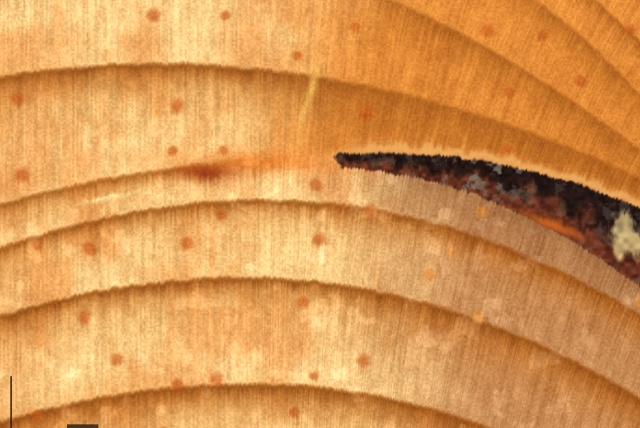
A WebGL 1 fragment shader for this texture:

```glsl
precision highp float;
// Magnified softwood cross-section: arched growth rings, resin canals and a dark bark-filled crack.
uniform vec2 u_resolution;

float hash(vec2 p) {
  vec3 h = fract(p.xyx * vec3(0.1031, 0.1030, 0.0973));
  h += dot(h, h.yzx + 33.33);
  return fract((h.x + h.y) * h.z);
}

float noise(vec2 p) {
  vec2 i = floor(p), f = fract(p);
  f = f * f * (3.0 - 2.0 * f);
  return mix(mix(hash(i), hash(i + vec2(1, 0)), f.x),
             mix(hash(i + vec2(0, 1)), hash(i + vec2(1, 1)), f.x), f.y);
}

float fbm(vec2 p) {
  float sum = 0.0, amp = 0.5;
  for (int i = 0; i < 4; i++) {
    sum += amp * noise(p);
    p = p * 2.03 + 17.3;
    amp *= 0.5;
  }
  return sum;
}

// Depth below an arch with its own curvature on each side of the crest.
float arch(vec2 p, vec2 crest, float left, float right) {
  float u = p.x - crest.x;
  return p.y - crest.y - u * u * (u < 0.0 ? left : right);
}

// Sharp upper edge, soft fade below.
float band(float depth, float width) {
  return smoothstep(-0.008, 0.008, depth) * exp(-max(depth, 0.0) / width);
}

float blob(vec2 p, vec2 center, vec2 radius) {
  vec2 d = (p - center) / radius;
  return exp(-dot(d, d));
}

void latewood(inout vec3 col, float depth, float width, float strength) {
  col = mix(col, vec3(0.82, 0.46, 0.14), strength * 0.9 * band(depth, width));
  col = mix(col, vec3(0.50, 0.25, 0.06), strength * 0.8 * band(depth, width * 0.45));
}

// Jittered resin canals, one candidate per cell.
float canals(vec2 p) {
  vec2 cell = floor(p / 0.155);
  float mask = 0.0;
  for (int j = -1; j <= 1; j++) {
    for (int i = -1; i <= 1; i++) {
      vec2 c = cell + vec2(float(i), float(j));
      vec2 center = (c + 0.15 + 0.7 * vec2(hash(c + 4.1), hash(c + 31.7))) * 0.155;
      float radius = 0.012 + 0.007 * hash(c + 9.0);
      float spot = 1.0 - smoothstep(radius * 0.4, radius * 1.3, length(p - center));
      mask = max(mask, spot * step(0.5, hash(c + 57.0)));
    }
  }
  return mask;
}

void main() {
  // p runs downward from the top edge, one unit per canvas height.
  vec2 p = vec2(gl_FragCoord.x, u_resolution.y - gl_FragCoord.y) / u_resolution.y;
  float rough = fbm(p * vec2(45.0, 30.0)) - 0.47;
  float mottle = fbm(p * 9.0);
  float rayX = p.x + p.y * max(p.x - 0.6, 0.0) * 0.7;
  float fiber = noise(vec2(rayX * 210.0, p.y * 12.0)) - 0.5;
  float ray = noise(vec2(rayX * 75.0, p.y * 5.0)) - 0.5;
  vec2 w = p + vec2(0.0, 0.010 * rough + 0.006 * fiber);

  float crackTop = arch(w, vec2(0.90, 0.358), 0.2, 0.36);
  float t = w.x - 0.80;
  float crackBase = w.y - 0.393 - 0.05 * t - 0.5 * t * t;
  float above = 1.0 - smoothstep(-0.02, 0.02, crackTop);

  // Earlywood: cream at left, brown at lower right, amber at upper right.
  vec3 col = mix(vec3(1.0, 0.82, 0.54), vec3(0.96, 0.69, 0.40),
                 smoothstep(0.34, 0.68, mottle + 0.2 * ray));
  col = mix(col, vec3(0.90, 0.58, 0.30), 0.4 * (1.0 - smoothstep(0.0, 0.2, p.x)) * smoothstep(0.1, 0.3, p.y));
  float tan_ = smoothstep(0.62, 1.2, p.x + 0.3 * (mottle - 0.5)) * (1.0 - above);
  col = mix(col, vec3(0.77, 0.53, 0.33), tan_ * 0.95);
  float shade = smoothstep(0.8, 1.0, p.x) * exp(-max(crackBase, 0.0) / 0.09) * (1.0 - above);
  col = mix(col, vec3(0.58, 0.38, 0.23), 0.7 * shade);
  float amber = smoothstep(0.58, 0.95, p.x + 0.3 * p.y) * above;
  col = mix(col, vec3(0.90, 0.55, 0.22), amber * 0.95);

  // Growth rings from the top down.
  float u = w.x - 0.918;
  latewood(col, w.y - 0.45 * u - 0.27 * u * abs(u), 0.11, 0.6 * smoothstep(0.7, 1.05, p.x));
  u = w.x - 1.25;
  latewood(col, w.y - 0.7 * u - 0.8 * u * abs(u), 0.09, 0.55 * smoothstep(1.1, 1.3, p.x));
  latewood(col, w.y - 0.9 * (w.x - 1.39), 0.06, 0.6 * smoothstep(1.3, 1.42, p.x));
  float broad = smoothstep(0.45, 1.0, p.x);
  latewood(col, arch(w, vec2(0.37, 0.150), 0.22, 0.21),
           mix(0.062, 0.24, broad), mix(0.95, 0.55, broad) * above);
  latewood(col, arch(w, vec2(0.85, 0.362), 0.16, 0.3), 0.034, 0.9 * (1.0 - smoothstep(0.4, 0.75, p.x)));
  float thick = 1.0 + 0.35 * smoothstep(0.7, 1.3, p.x);
  latewood(col, arch(w, vec2(0.62, 0.468), 0.297, 0.349), 0.036 * thick, 1.0);
  latewood(col, arch(w, vec2(0.57, 0.650), 0.270, 0.328), 0.050 * thick, 1.0);
  latewood(col, arch(w, vec2(0.59, 0.898), 0.253, 0.333), 0.065, 1.0);

  // Resin canals and stains leading into the crack.
  col = mix(col, mix(vec3(0.78, 0.36, 0.12), vec3(0.88, 0.56, 0.22), tan_), 0.65 * canals(w));
  col = mix(col, vec3(0.92, 0.50, 0.17), 0.8 * blob(w, vec2(0.62, 0.380), vec2(0.19, 0.026)));
  col = mix(col, vec3(0.60, 0.20, 0.06), 0.85 * blob(w, vec2(0.48, 0.404), vec2(0.065, 0.018)));
  col = mix(col, vec3(1.0, 0.90, 0.62), 0.9 * blob(w + vec2(0, 0.2 * (w.x - 0.25)), vec2(0.25, 0.463), vec2(0.06, 0.006)));
  col = mix(col, vec3(1.0, 0.80, 0.40), 0.7 * blob(w + vec2(0.28 * (w.y - 0.22), 0), vec2(0.723, 0.22), vec2(0.011, 0.07)));

  // Warm fibres, rays and speckle.
  float speckle = noise(p * 230.0) - 0.5;
  float grain = 0.13 * fiber + 0.11 * ray + 0.15 * speckle + 0.2 * rough;
  col *= 1.0 + grain * vec3(0.7, 1.05, 1.5);
  col += vec3(0.08, 0.09, 0.09) * smoothstep(0.56, 0.72, fbm(p * 24.0 + 8.0)) * (1.0 - above);

  // Pale rim, then the crack with its bark, crystals and resin.
  float open = smoothstep(0.78, 0.86, p.x);
  col = mix(col, vec3(0.95, 0.70, 0.40), 0.8 * open * blob(vec2(crackTop + 0.02 * rough, 0), vec2(-0.010, 0), vec2(0.013, 1)));
  float crack = smoothstep(-0.004, 0.005, crackTop) * smoothstep(0.004, -0.005, crackBase)
              * smoothstep(0.785, 0.80, w.x + 0.06 * rough);
  float depth = crackTop / max(crackTop - crackBase, 0.01);
  vec3 bark = mix(vec3(0.13, 0.08, 0.07), vec3(0.36, 0.17, 0.11), smoothstep(0.25, 0.75, depth + 0.8 * rough));
  bark *= 0.75 + 0.7 * noise(p * 110.0);
  float grit = smoothstep(0.48, 0.68, fbm(p * 48.0 + 3.0));
  bark = mix(bark, vec3(0.50, 0.49, 0.44), grit * (0.25 + 0.65 * blob(p, vec2(1.13, 0.41), vec2(0.10, 0.04))));
  float crystal = smoothstep(0.3, 0.8, blob(w, vec2(1.46, 0.555), vec2(0.05, 0.06)) + 1.2 * rough);
  bark = mix(bark, vec3(0.78, 0.68, 0.46) * (0.75 + 0.45 * noise(p * 80.0)), crystal * 0.9);
  bark = mix(bark, vec3(0.78, 0.38, 0.13), blob(w - vec2(0, 0.4 * (w.x - 1.29)), vec2(1.29, 0.525), vec2(0.07, 0.013)));
  col = mix(col, bark, crack);

  // Thin measuring stroke and small dark tab at the lower left.
  float stroke = (1.0 - smoothstep(0.001, 0.0025, abs(p.x - 0.026))) * smoothstep(0.877, 0.881, p.y);
  float tab = (1.0 - smoothstep(0.036, 0.038, abs(p.x - 0.193))) * smoothstep(0.990, 0.993, p.y);
  col = mix(col, vec3(0.17, 0.13, 0.10), max(stroke, tab) * 0.85);
  gl_FragColor = vec4(clamp(col, 0.0, 1.0), 1.0);
}
```
